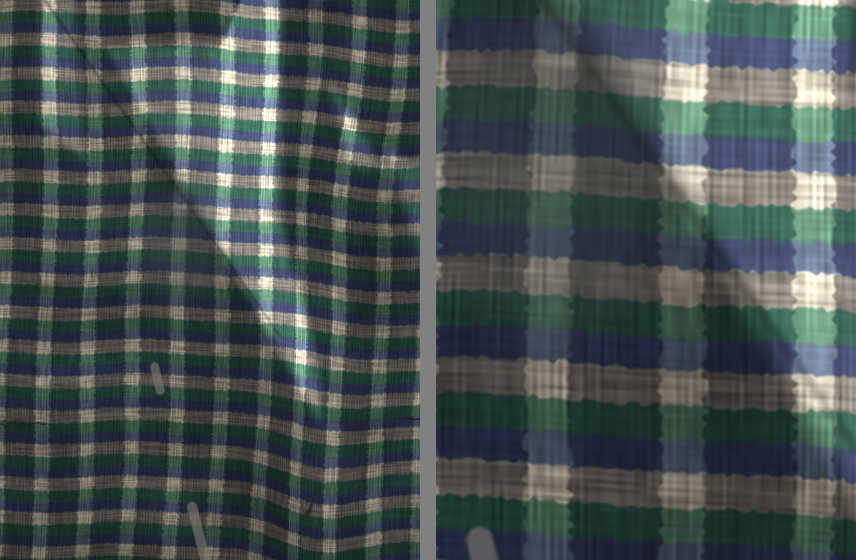
Left, the full canvas; right, a detail of the centre.
A WebGL 1 fragment shader for this texture:

```glsl
precision highp float;
// Draped green, navy and beige checked cloth with patches of sunlight and worn spots.
uniform vec2 u_resolution;

float hash(vec2 p) {
  return fract(sin(dot(p, vec2(127.1, 311.7))) * 43758.5453);
}

float noise(vec2 p) {
  vec2 i = floor(p), f = fract(p);
  f = f * f * (3.0 - 2.0 * f);
  return mix(mix(hash(i), hash(i + vec2(1, 0)), f.x),
             mix(hash(i + vec2(0, 1)), hash(i + vec2(1, 1)), f.x), f.y);
}

// Soft half-plane: 1 where d is positive
float side(float d) {
  return smoothstep(-0.015, 0.015, d);
}

// Soft line of half-width w from a to b
float line(vec2 p, vec2 a, vec2 b, float w, float soft) {
  vec2 ab = b - a;
  float t = clamp(dot(p - a, ab) / dot(ab, ab), 0.0, 1.0);
  return 1.0 - smoothstep(w - soft, w + soft, length(p - a - ab * t));
}

// Shift the weave along the folds of the cloth
vec2 drape(vec2 p) {
  vec2 q = p;
  q.x += 0.024 * p.y * p.y - 0.004;
  q.x += 0.03 * smoothstep(0.46, 0.60, p.x) * smoothstep(0.1, 0.4, p.y);
  q.x += 0.003 * sin(p.y * 11.0 + p.x * 8.0);
  q.y -= 0.034 * smoothstep(0.33, 0.75, p.x);
  float sag = (p.x - 0.56) / 0.1;
  q.y -= 0.028 * exp(-sag * sag) * smoothstep(0.55, 0.95, p.y);
  q.y += 0.003 * sin(p.x * 24.0 + p.y * 3.0);
  return q;
}

// Weft bands of three equal colours crossed by pale warp stripes
vec3 weave(vec2 cell, vec2 blur) {
  vec2 thread = cell * vec2(16.0, 13.0);
  // Frayed band edges
  float row = fract(cell.y + 0.05 * (noise(vec2(thread.x * 1.3, cell.y * 3.0)) - 0.5));
  float column = fract(cell.x + 0.05 * (noise(vec2(cell.x * 3.0, thread.y * 1.3)) - 0.5));
  float green = smoothstep(-blur.y, blur.y, row - 0.333);
  float blue = smoothstep(-blur.y, blur.y, row - 0.667);
  float beige = smoothstep(-blur.y, blur.y, row - 1.0 + blur.y);
  float pale = 1.0 - smoothstep(-blur.x, blur.x, abs(column - 0.5) - 0.165);

  vec3 shade = mix(vec3(0.325, 0.305, 0.285), vec3(0.115, 0.225, 0.19), green);
  shade = mix(shade, vec3(0.14, 0.16, 0.25), blue);
  shade = mix(shade, vec3(0.325, 0.305, 0.285), beige);
  vec3 light = mix(vec3(0.55, 0.52, 0.47), vec3(0.25, 0.375, 0.30), green);
  light = mix(light, vec3(0.26, 0.30, 0.37), blue);
  light = mix(light, vec3(0.55, 0.52, 0.47), beige);
  vec3 color = mix(shade, light, pale);

  // Long broken yarn streaks, strongest along the warp and in the beige weft
  float warp = noise(vec2(thread.x * 2.0, cell.y * 2.5)) - 0.5;
  float weft = noise(vec2(cell.x * 2.5, thread.y * 2.0)) - 0.5;
  float ribs = cos(6.2832 * thread.x) * (0.3 + noise(cell * 1.7));
  float inBeige = 1.0 - green + beige;
  return color * (1.0 + 0.30 * warp + (0.14 + 0.20 * inBeige) * weft + 0.07 * ribs);
}

// Sunlit patches with slanted edges
float sunlight(vec2 p) {
  float beam = side(p.x - 0.17 - (p.y - 0.05) / 1.75)
             * side(0.50 + 0.07 * smoothstep(0.34, 0.71, p.y) - p.x)
             * side(p.y - 0.08 + 0.11 * smoothstep(0.39, 0.45, p.x));
  float strip = side(p.x - 0.072) * side(0.132 + 0.07 * p.y - p.x)
              * side(0.22 + (p.x - 0.07) * 0.8 - p.y);
  float sliver = side(p.x - 0.592 - (p.y - 0.156) * 0.25)
               * side(0.597 + (p.y - 0.156) * 0.6 - p.x) * side(0.30 - p.y);
  float corner = side(p.x - 0.695 - (p.y - 0.27) * 0.3)
               * side(p.y - 0.27 - (p.x - 0.695) * 0.45) * side(0.52 - p.y);
  beam *= 0.75 + 0.33 * smoothstep(0.32, 0.42, p.x);
  return beam + 0.65 * strip + 0.75 * sliver + 0.65 * corner;
}

void main() {
  vec2 p = gl_FragCoord.xy / u_resolution;
  p = vec2(p.x * 0.75, 1.0 - p.y);
  vec2 period = vec2(0.0785, 0.0608);
  vec2 cell = (drape(p) - vec2(0.2435, 0.3776)) / period + vec2(0.5, 0.1667);
  vec3 color = weave(cell, 0.8 / u_resolution.y / period + 0.014);

  // Folds, uneven fading and sunlight
  float folds = 0.07 * sin(p.x * 42.0 + 3.0 * p.y) * smoothstep(0.25, 0.7, p.x)
              + 0.04 * sin(p.x * 19.0 - 4.0 * p.y);
  float fade = 0.80 + 0.24 * noise(p * 9.0) - 0.10 * smoothstep(0.6, 1.0, p.y);
  float sun = sunlight(p);
  color *= fade + folds + 0.62 * sun;
  color += vec3(0.07, 0.075, 0.07) * sun;

  // Thin cast shadow and pale haze
  color *= 1.0 - 0.22 * line(p, vec2(0.08, 0.0), vec2(0.50, 0.60), 0.003, 0.003);
  float haze = 1.0 - smoothstep(0.5, 1.1, length((p - vec2(0.32, 0.43)) / vec2(0.09, 0.12)));
  color = mix(color, vec3(0.36, 0.41, 0.43), 0.2 * haze);

  // Two pale lengths of a rod
  float rod = line(p, vec2(0.276, 0.655), vec2(0.286, 0.697), 0.008, 0.002)
            + line(p, vec2(0.343, 0.905), vec2(0.372, 1.02), 0.009, 0.002);
  color = mix(color, vec3(0.50, 0.49, 0.45), 0.6 * rod);

  // Small tears and a stain, roughened by noise
  vec2 rough = p + 0.008 * (noise(p * 120.0) - 0.5);
  float wear = line(rough, vec2(0.0, 0.757), vec2(0.08, 0.757), 0.001, 0.0015)
             + line(rough, vec2(0.72, 0.748), vec2(0.75, 0.748), 0.002, 0.002)
             + line(rough, vec2(0.554, 0.90), vec2(0.548, 0.92), 0.003, 0.003);
  color = mix(color, vec3(0.09, 0.07, 0.06), 0.65 * min(wear, 1.0));

  gl_FragColor = vec4(clamp(color, 0.0, 1.0), 1.0);
}
```
